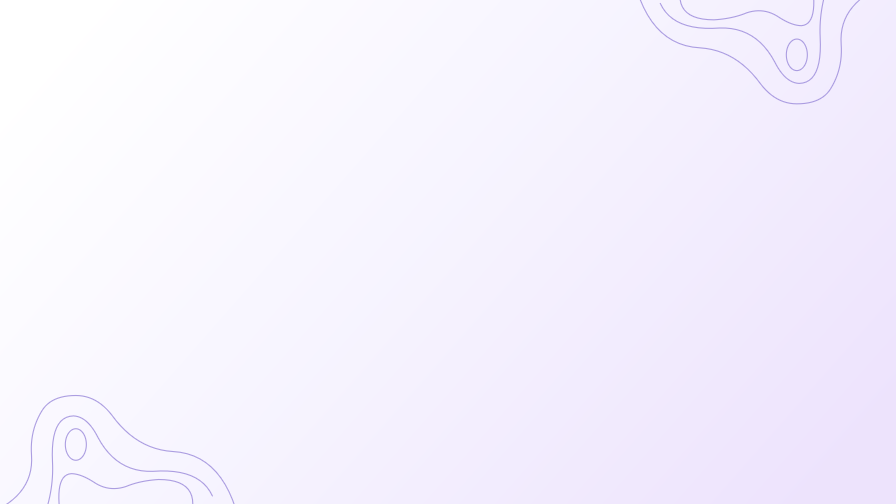
Write a WebGL 1 fragment shader that draws this background.

```glsl
precision highp float;
// Pale lilac diagonal gradient with contour-line ornaments in two opposite corners.

uniform vec2 u_resolution;

// Layout units: the canvas is 768 wide and 432 high.
const vec2 CANVAS = vec2(768.0, 432.0);

// Gradient
const vec3 WHITE = vec3(1.0, 1.0, 1.0);
const vec3 LAVENDER = vec3(0.964, 0.953, 0.998);
const vec3 LILAC = vec3(0.930, 0.890, 0.990);
const vec2 GRADIENT_DIR = vec2(0.75, 0.66);
const float WHITE_STOP = 60.0;
const float LAVENDER_STOP = 430.0;
const float LILAC_STOP = 800.0;

// Ornament
const vec3 LINE_COLOR = vec3(0.64, 0.58, 0.87);
const float LINE_HALF_WIDTH = 0.48;
const float LINE_OPACITY = 0.9;
const vec2 ROTATION_SUM = vec2(748.0, 436.0);  // twice the centre of symmetry
const vec2 ORNAMENT_SIZE = vec2(210.0, 102.0);
const vec2 RING_CENTER = vec2(65.0, 51.0);
const vec2 RING_RADII = vec2(9.0, 13.5);
const int CURVE_STEPS = 12;

float segmentDistance(vec2 p, vec2 a, vec2 b) {
    vec2 ab = b - a;
    float t = clamp(dot(p - a, ab) / dot(ab, ab), 0.0, 1.0);
    return length(p - a - ab * t);
}

// Extends a path from the pen by a quadratic curve and updates the distance.
void curveTo(vec2 p, vec2 control, vec2 end, inout vec2 pen, inout float dist) {
    vec2 start = pen;
    for (int i = 1; i <= CURVE_STEPS; i++) {
        float t = float(i) / float(CURVE_STEPS);
        vec2 next = mix(mix(start, control, t), mix(control, end, t), t);
        dist = min(dist, segmentDistance(p, pen, next));
        pen = next;
    }
}

float ringDistance(vec2 p) {
    vec2 q = (p - RING_CENTER) / RING_RADII;
    float k = length(q);
    return abs(k * (k - 1.0) / max(length(q / RING_RADII), 0.001));
}

float ornamentDistance(vec2 p) {
    float dist = ringDistance(p);

    // Outer contour
    vec2 pen = vec2(3.0, -2.0);
    curveTo(p, vec2(29.0, 14.0), vec2(27.0, 42.0), pen, dist);
    curveTo(p, vec2(25.5, 63.0), vec2(36.0, 80.0), pen, dist);
    curveTo(p, vec2(44.0, 93.0), vec2(65.0, 93.0), pen, dist);
    curveTo(p, vec2(83.0, 93.0), vec2(96.0, 76.0), pen, dist);
    curveTo(p, vec2(117.0, 47.0), vec2(148.0, 45.0), pen, dist);
    curveTo(p, vec2(187.0, 43.0), vec2(202.0, -4.0), pen, dist);

    // Middle contour, open at its right end
    pen = vec2(40.0, -4.0);
    curveTo(p, vec2(46.0, 16.0), vec2(45.0, 36.0), pen, dist);
    curveTo(p, vec2(43.0, 75.0), vec2(63.0, 75.5), pen, dist);
    curveTo(p, vec2(75.0, 75.0), vec2(84.0, 57.0), pen, dist);
    curveTo(p, vec2(100.0, 27.0), vec2(131.0, 28.0), pen, dist);
    curveTo(p, vec2(171.0, 31.0), vec2(182.0, 7.0), pen, dist);

    // Inner contour
    pen = vec2(51.0, -4.0);
    curveTo(p, vec2(48.0, 25.0), vec2(61.0, 26.0), pen, dist);
    curveTo(p, vec2(69.0, 26.0), vec2(80.0, 19.0), pen, dist);
    curveTo(p, vec2(93.0, 10.0), vec2(108.0, 15.0), pen, dist);
    curveTo(p, vec2(120.0, 20.0), vec2(136.0, 21.0), pen, dist);
    curveTo(p, vec2(168.0, 21.0), vec2(165.0, -4.0), pen, dist);
    return dist;
}

vec3 background(vec2 p) {
    float t = dot(vec2(p.x, CANVAS.y - p.y), GRADIENT_DIR);
    float toLavender = clamp((t - WHITE_STOP) / (LAVENDER_STOP - WHITE_STOP), 0.0, 1.0);
    float toLilac = clamp((t - LAVENDER_STOP) / (LILAC_STOP - LAVENDER_STOP), 0.0, 1.0);
    return mix(mix(WHITE, LAVENDER, toLavender), LILAC, toLilac);
}

void main() {
    vec2 p = gl_FragCoord.xy / u_resolution * CANVAS;
    float pixel = CANVAS.y / u_resolution.y;
    vec3 color = background(p);

    // The upper half repeats the lower ornament, turned by half a circle.
    vec2 q = 2.0 * p.y > ROTATION_SUM.y ? ROTATION_SUM - p : p;
    if (q.x < ORNAMENT_SIZE.x && q.y < ORNAMENT_SIZE.y) {
        float peak = min(1.0, 2.0 * LINE_HALF_WIDTH / pixel);
        float edge = LINE_HALF_WIDTH + 0.5 * pixel - ornamentDistance(q);
        color = mix(color, LINE_COLOR, LINE_OPACITY * clamp(edge / pixel, 0.0, peak));
    }
    gl_FragColor = vec4(color, 1.0);
}
```
